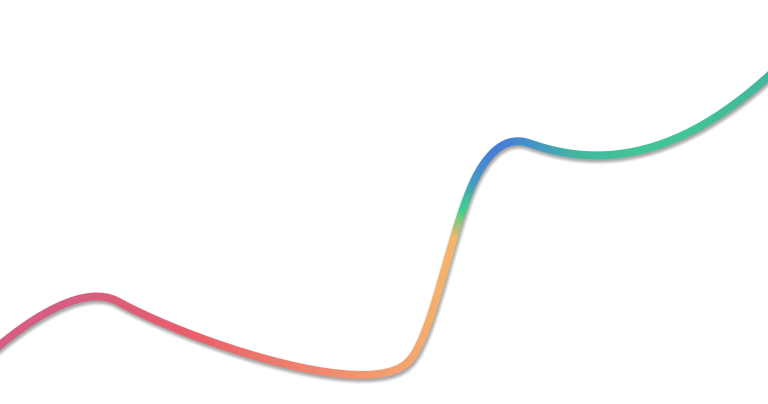
A WebGL 1 fragment shader for this background:

```glsl
precision highp float;

uniform vec2 u_resolution;

const int SEGMENTS = 24;
const float HALF_WIDTH = 0.0098;

vec2 cubic(vec2 a, vec2 b, vec2 c, vec2 d, float t) {
  float s = 1.0 - t;
  return s * s * s * a + 3.0 * s * s * t * b + 3.0 * s * t * t * c + t * t * t * d;
}

// Both results hold (distance, x of the nearest point)
vec2 nearer(vec2 first, vec2 second) {
  return first.x < second.x ? first : second;
}

vec2 curveNearest(vec2 p, vec2 a, vec2 b, vec2 c, vec2 d) {
  vec2 best = vec2(1e3, 0.0);
  vec2 start = a;
  for (int i = 1; i <= SEGMENTS; i++) {
    vec2 end = cubic(a, b, c, d, float(i) / float(SEGMENTS));
    vec2 span = end - start;
    float h = clamp(dot(p - start, span) / dot(span, span), 0.0, 1.0);
    vec2 onCurve = start + h * span;
    best = nearer(best, vec2(distance(p, onCurve), onCurve.x));
    start = end;
  }
  return best;
}

// Joined curves of the ribbon, in units of the canvas height
vec2 ribbonNearest(vec2 p) {
  vec2 hill = vec2(0.291, 0.254);
  vec2 valley = vec2(1.015, 0.109);
  vec2 shoulder = vec2(1.190, 0.583);
  vec2 crest = vec2(1.314, 0.644);
  vec2 best = curveNearest(p, vec2(-0.010, 0.138), vec2(0.099, 0.230), vec2(0.217, 0.294), hill);
  best = nearer(best, curveNearest(p, hill, vec2(0.469, 0.156), vec2(0.926, 0.0), valley));
  best = nearer(best, curveNearest(p, valley, vec2(1.079, 0.183), vec2(1.123, 0.477), shoulder));
  best = nearer(best, curveNearest(p, shoulder, vec2(1.227, 0.642), vec2(1.267, 0.662), crest));
  return nearer(best, curveNearest(p, crest, vec2(1.511, 0.575), vec2(1.704, 0.630), vec2(1.906, 0.815)));
}

vec3 blendStop(vec3 color, vec3 next, float from, float to, float x) {
  return mix(color, next, clamp((x - from) / (to - from), 0.0, 1.0));
}

// Gradient from rose through orange and blue to green
vec3 ribbonColor(float x) {
  vec3 rose = vec3(0.84, 0.37, 0.50);
  vec3 coral = vec3(0.92, 0.37, 0.42);
  vec3 salmon = vec3(0.94, 0.58, 0.44);
  vec3 amber = vec3(0.96, 0.71, 0.42);
  vec3 green = vec3(0.25, 0.82, 0.54);
  vec3 steel = vec3(0.27, 0.60, 0.76);
  vec3 blue = vec3(0.27, 0.50, 0.84);
  vec3 teal = vec3(0.26, 0.72, 0.62);
  vec3 mint = vec3(0.26, 0.77, 0.59);
  vec3 color = blendStop(rose, coral, 0.20, 0.47, x);
  color = blendStop(color, salmon, 0.47, 0.88, x);
  color = blendStop(color, amber, 0.88, 1.123, x);
  color = blendStop(color, green, 1.123, 1.145, x);
  color = blendStop(color, steel, 1.145, 1.172, x);
  color = blendStop(color, blue, 1.172, 1.215, x);
  color = blendStop(color, steel, 1.255, 1.335, x);
  color = blendStop(color, teal, 1.335, 1.43, x);
  color = blendStop(color, mint, 1.43, 1.58, x);
  return blendStop(color, teal, 1.68, 1.896, x);
}

void main() {
  vec2 p = gl_FragCoord.xy / u_resolution.y;
  float pixel = 1.0 / u_resolution.y;

  // Soft shadow below and right of the ribbon
  vec2 shadowOffset = vec2(0.002, -0.006);
  float shadowDistance = ribbonNearest(p - shadowOffset).x;
  float shadow = 1.0 - smoothstep(HALF_WIDTH - 0.005, HALF_WIDTH + 0.009, shadowDistance);
  vec3 color = vec3(1.0 - 0.34 * shadow);

  // Ribbon with smooth edges
  vec2 ribbon = ribbonNearest(p);
  float cover = clamp(0.5 + (HALF_WIDTH - ribbon.x) / pixel, 0.0, 1.0);
  color = mix(color, ribbonColor(ribbon.y), cover);
  gl_FragColor = vec4(color, 1.0);
}
```
